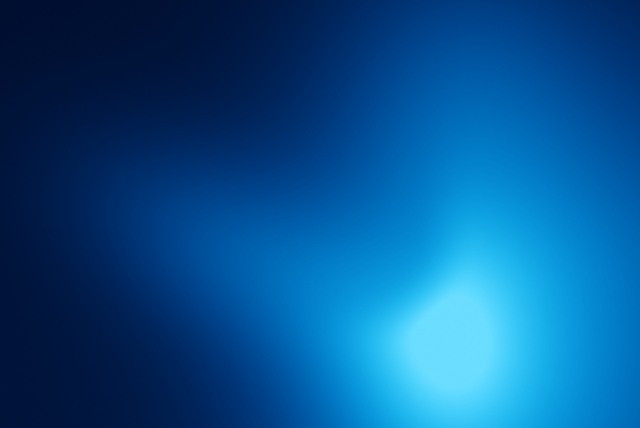
A Shadertoy shader for this background:

```glsl
// Soft blue light bending through a dark navy field.
// Gaussian glows are summed into one light level, a rounded fold sharpens
// the inner bend, and the level is turned into colour by smooth curves.

float hash(vec2 cell) {
    return fract(sin(dot(cell, vec2(12.9898, 78.233))) * 43758.5453);
}

// Bell-shaped glow; spread is the standard deviation on each axis.
float glow(vec2 offset, vec2 spread) {
    vec2 d = offset / spread;
    return exp(-0.5 * dot(d, d));
}

// Navy through azure to pale cyan.
vec3 blueRamp(float t) {
    return vec3(0.32 * pow(t, 9.0),
                0.05 + t * (0.50 + t * (0.10 + 0.18 * t)),
                0.17 + t * (1.08 - 0.26 * t));
}

float lightLevel(vec2 p) {
    float level = mix(0.05, 0.015, smoothstep(0.1, 0.9, p.y));

    // Wide light on the right, falling off faster to the left and upward
    vec2 wide = p - vec2(1.172, 0.316);
    vec2 wideSpread = vec2(wide.x < 0.0 ? 0.371 : 0.508,
                           wide.y < 0.0 ? 0.78 : 0.41);
    level += 0.66 * glow(wide, wideSpread);

    // Slanted arm reaching to the left
    vec2 arm = p - vec2(0.527, 0.414);
    vec2 along = vec2(0.876, -0.482);
    vec2 across = vec2(0.482, 0.876);
    level += 0.30 * glow(vec2(dot(arm, along), dot(arm, across)), vec2(0.273, 0.146));

    // Bright core and the column rising above it
    level += 0.35 * glow(p - vec2(1.02, 0.14), vec2(0.225, 0.25));
    level += 0.19 * glow(p - vec2(1.09, 0.844), vec2(0.215, 0.234));

    // Rounded fold: darker inside the bend, brighter just outside
    vec2 corner = max(vec2(p.x - 0.84, 0.453 - p.y), 0.0);
    float inside = 1.0 - smoothstep(-0.08, 0.08, length(corner) - 0.205);
    level += mix(0.05, -0.10, inside) * glow(p - vec2(1.006, 0.346), vec2(0.15));

    return clamp(level, 0.0, 1.03);
}

void mainImage(out vec4 fragColor, in vec2 fragCoord) {
    vec2 p = fragCoord / iResolution.y;
    p.x *= 1.5 * iResolution.y / iResolution.x; // keep the layout full width

    vec3 color = blueRamp(lightLevel(p));

    // Faint grain hides banding in the long gradients
    color += (hash(floor(p * 512.0)) - 0.5) / 200.0;
    fragColor = vec4(clamp(color, 0.0, 1.0), 1.0);
}
```
